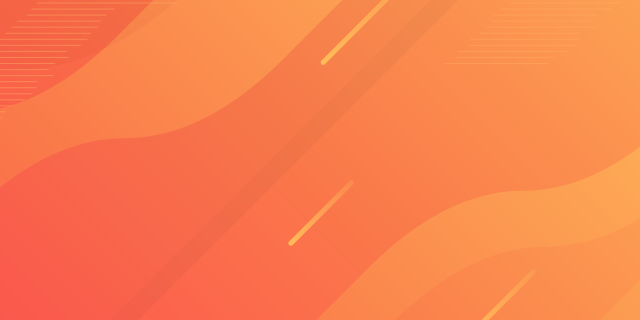
A Shadertoy shader for this background:

```glsl
const vec3 CORAL = vec3(0.995, 0.35, 0.305);
const vec3 ORANGE = vec3(0.98, 0.475, 0.29);
const vec3 AMBER = vec3(0.99, 0.63, 0.325);
const vec3 GOLD = vec3(1.0, 0.73, 0.35);
const vec3 PEACH = vec3(1.0, 0.69, 0.40);

vec3 warmGradient(float t) {
    return t < 0.5 ? mix(CORAL, ORANGE, 2.0 * t) : mix(ORANGE, AMBER, 2.0 * t - 1.0);
}

// Antialiased coverage: one where d is positive
float cover(float d, float px) {
    return clamp(0.5 + d / px, 0.0, 1.0);
}

float hash(float n) {
    return fract(sin(n * 12.9898) * 43758.5453);
}

// Height above an S curve: flat at its center, diagonal beyond the bend width
float aboveWave(vec2 p, vec2 center, float bend) {
    float d = p.x - center.x;
    float a = abs(d);
    float rise = a < bend ? 0.5 * a * a / bend : a - 0.5 * bend;
    return p.y - center.y - sign(d) * rise;
}

// Rounded diagonal streak, fading from its lower end
float streak(vec2 p, vec2 start, float reach, float px) {
    vec2 v = p - start;
    float h = clamp(0.5 * (v.x + v.y) / reach, 0.0, 1.0);
    float d = length(v - h * reach);
    return cover(0.0078 - d, px) * mix(1.0, 0.25, h);
}

// Horizontal rules hanging from the top, clipped by a slanted span
float hatch(vec2 p, vec2 span, float rows, float extra, float seed, float px) {
    const float SPACING = 0.0189;
    float y = (1.0 - p.y) / SPACING;
    float row = floor(y);
    float line = cover(0.0016 - abs(fract(y) - 0.5) * SPACING, px);
    float slant = p.x - p.y;
    float left = span.x + 0.02 * (hash(row + seed) - 0.5);
    float right = span.y + 0.04 * (hash(row + seed + 37.0) - 0.5);
    right += extra * (1.0 - step(0.5, row));
    return line * cover(slant - left, px) * cover(right - slant, px) * step(row, rows - 0.5);
}

void mainImage(out vec4 fragColor, in vec2 fragCoord) {
    float px = 1.0 / iResolution.y;
    vec2 p = fragCoord * px;
    p.x += 1.0 - 0.5 * iResolution.x * px;
    float slant = p.x - p.y;

    // Wavy layers
    float cornerWave = cover(aboveWave(p, vec2(-0.12, 0.646), 0.49), px);
    float upperWave = cover(aboveWave(p, vec2(0.39, 0.568), 0.495), px);
    float lowerWave = cover(-aboveWave(p, vec2(1.635, 0.404), 0.485), px);
    float footWave = cover(-aboveWave(p, vec2(1.706, 0.229), 0.485), px);
    float shadeWave = cover(aboveWave(p, vec2(0.05, 0.781), 0.58), px);
    float footCorner = cover(slant - 1.875, px);

    // Each layer moves along the shared gradient
    float shift = 0.27 * upperWave * (1.0 - cornerWave);
    shift += 0.27 * lowerWave - 0.11 * footWave + 0.11 * footCorner;
    vec3 color = warmGradient((p.x + p.y) / 3.0 + shift);

    // Corner shade and diagonal fold
    color *= mix(vec3(1.0), vec3(0.99, 0.945, 0.96), cornerWave);
    color *= mix(vec3(1.0), vec3(0.985, 0.955, 0.96), shadeWave);
    float fold = cover(slant - 0.346, px) * cover(0.432 - slant, px);
    float leftPanel = cover(0.346 - slant, px) * (1.0 - upperWave);
    color *= 1.0 - 0.035 * fold;
    color *= 1.0 - 0.015 * leftPanel;

    // Fine hatching
    float leftRules = hatch(p, vec2(-0.875, -0.615), 20.0, 0.16, 3.0, px);
    float rightRules = hatch(p, vec2(0.599, 0.93), 11.0, 0.03, 11.0, px);
    color = mix(color, PEACH, 0.42 * leftRules + 0.4 * rightRules);

    // Bright streaks
    float glow = streak(p, vec2(1.010, 0.805), 0.36, px);
    glow = max(glow, streak(p, vec2(0.909, 0.240), 0.189, px));
    glow = max(glow, streak(p, vec2(1.480, -0.036), 0.187, px));
    color = mix(color, GOLD, glow);

    fragColor = vec4(color, 1.0);
}
```
